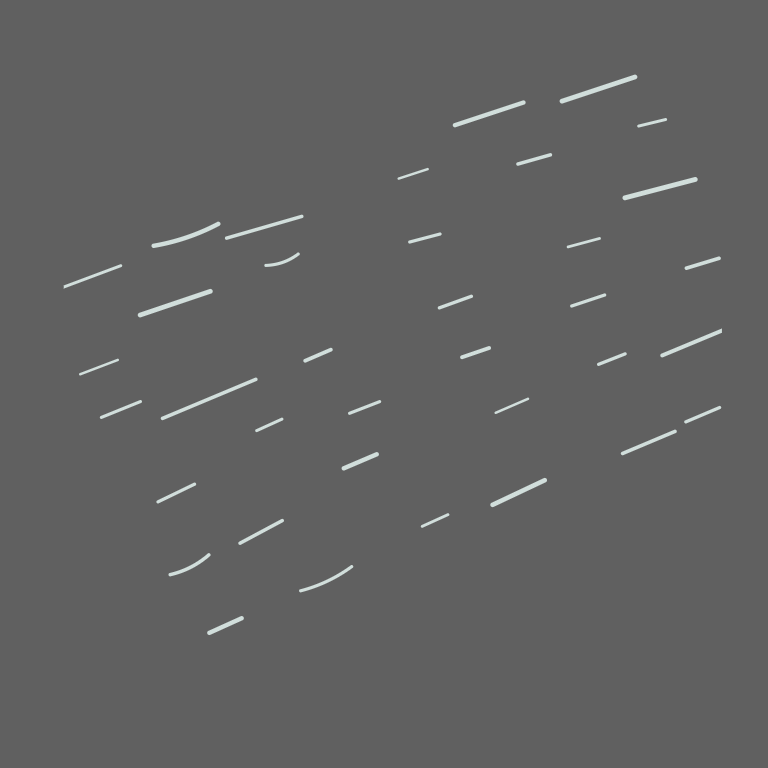
Write a WebGL 1 fragment shader that draws this pattern.

```glsl
precision highp float;

uniform vec2 u_resolution;

#define GROUND_COLOR vec3(0.378, 0.378, 0.378)
#define STROKE_COLOR vec3(0.82, 0.87, 0.86)
#define FIELD_CENTER vec2(0.53, 0.55)
#define FIELD_TILT 0.384
#define CELL_SIZE vec2(0.155, 0.092)
#define JITTER vec2(0.50, 0.60)
#define HALF_LENGTH vec2(0.018, 0.066)
#define RADIUS vec2(0.0013, 0.0033)
#define ANGLE_LOW_HIGH vec2(0.46, 0.28)
#define ANGLE_SPREAD 0.09
#define SAG 0.0035
#define CLIP_BOX vec4(0.083, 0.157, 0.94, 0.96)

float hash(vec2 cell, float salt) {
  return fract(sin(dot(cell, vec2(127.1, 311.7)) + salt * 74.7) * 43758.55);
}

mat2 rotation(float angle) {
  float c = cos(angle), s = sin(angle);
  return mat2(c, s, -s, c);
}

// Distance to a round-capped stroke along x that dips by sag in the middle
float strokeDistance(vec2 p, float halfLength, float radius, float sag) {
  float x = clamp(p.x, -halfLength, halfLength);
  float t = x / halfLength;
  return length(p - vec2(x, sag * (t * t - 1.0))) - radius;
}

// Signed distance to the box that trims the strokes
float clipDistance(vec2 p) {
  vec2 outside = max(CLIP_BOX.xy - p, p - CLIP_BOX.zw);
  return max(outside.x, outside.y);
}

// One stroke per jittered cell of the tilted field
float cellStroke(vec2 p, vec2 cell) {
  vec2 jitter = (vec2(hash(cell, 1.0), hash(cell, 2.0)) - 0.5) * JITTER;
  vec2 center = FIELD_CENTER + rotation(FIELD_TILT) * ((cell + jitter) * CELL_SIZE);
  center.x = clamp(center.x, 0.11, 0.915);

  float angle = mix(ANGLE_LOW_HIGH.x, ANGLE_LOW_HIGH.y,
                    smoothstep(0.25, 0.8, center.y));
  angle += (hash(cell, 3.0) - 0.5) * ANGLE_SPREAD;

  float size = hash(cell, 4.0);
  float halfLength = mix(HALF_LENGTH.x, HALF_LENGTH.y, pow(size, 2.2));
  float radius = mix(RADIUS.x, RADIUS.y, mix(hash(cell, 5.0), size, 0.3));
  float sag = SAG * step(0.9, hash(cell, 6.0));
  return strokeDistance((p - center) * rotation(angle), halfLength, radius, sag);
}

void main() {
  float pixel = 1.0 / min(u_resolution.x, u_resolution.y);
  vec2 p = (gl_FragCoord.xy - 0.5 * u_resolution) * pixel + 0.5;

  float d = 1.0;
  for (int row = 0; row < 6; row++) {
    for (int column = 0; column < 6; column++) {
      d = min(d, cellStroke(p, vec2(float(column), float(row)) - 2.5));
    }
  }
  d = max(d, clipDistance(p));

  float coverage = clamp(0.5 - d / pixel, 0.0, 1.0);
  gl_FragColor = vec4(mix(GROUND_COLOR, STROKE_COLOR, coverage), 1.0);
}
```
